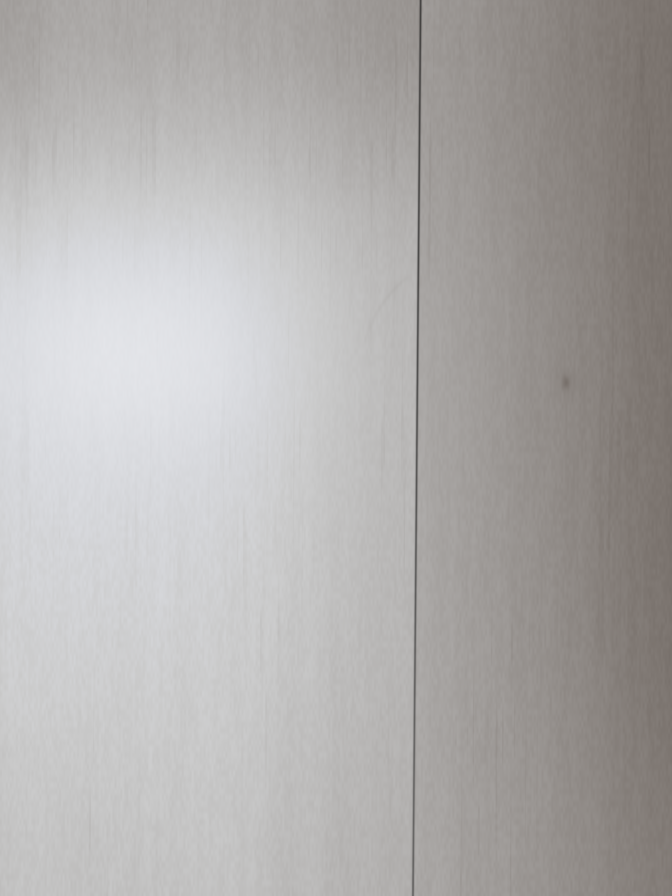
Reproduce this texture procedurally as a Shadertoy shader.

```glsl
// Two pale wood-grain panels meeting at a thin vertical seam, with a soft window glow.
const float SEAM_BOTTOM = 0.6145;
const float SEAM_TOP = 0.6260;
const float SEAM_WIDTH = 0.0017;
const float SEAM_DEPTH = 0.56;
const vec2 GLOW_CENTER = vec2(0.21, 0.625);
const vec2 GLOW_SIZE = vec2(0.29, 0.14);
const vec2 SHEEN_CENTER = vec2(0.14, 0.47);
const vec2 SHEEN_SIZE = vec2(0.50, 0.38);
const vec2 KNOT = vec2(0.842, 0.573);
const vec3 WARM_SHIFT = vec3(0.0, -0.028, -0.048);
const vec3 COOL_SHIFT = vec3(-0.004, 0.002, 0.018);
const float BROAD_GRAIN = 0.010;
const float FINE_GRAIN = 0.024;
const float PORE_DEPTH = 0.022;

float hash(vec2 p) {
    vec3 q = fract(vec3(p.xyx) * 0.1031);
    q += dot(q, q.yzx + 33.33);
    return fract((q.x + q.y) * q.z);
}

float valueNoise(vec2 p) {
    vec2 cell = floor(p), f = fract(p);
    f = f * f * (3.0 - 2.0 * f);
    float low = mix(hash(cell), hash(cell + vec2(1, 0)), f.x);
    float high = mix(hash(cell + vec2(0, 1)), hash(cell + vec2(1, 1)), f.x);
    return mix(low, high, f.y);
}

float gaussian(vec2 p, vec2 center, vec2 size) {
    vec2 d = (p - center) / size;
    return exp(-dot(d, d));
}

// Vertical fibres: broad bands, fine speckled threads and sparse dark pores
float woodGrain(vec2 p) {
    float bands = valueNoise(p * vec2(26.0, 0.9)) + valueNoise(p * vec2(64.0, 2.0) + 7.1) - 1.0;
    float threads = 0.5 * (valueNoise(p * vec2(190.0, 16.0) + 31.7) - 0.5);
    threads += valueNoise(p * vec2(340.0, 110.0) + 53.9) - 0.5;
    float pores = smoothstep(0.70, 0.95, valueNoise(p * vec2(230.0, 7.0) + 91.3));
    pores *= smoothstep(0.4, 0.75, valueNoise(p * vec2(16.0, 2.2) + 12.7));
    return BROAD_GRAIN * bands + FINE_GRAIN * threads - PORE_DEPTH * pores;
}

float leftPanel(vec2 p) {
    float light = 0.738 - 0.085 * smoothstep(0.70, 1.0, p.y);
    light -= 0.055 * smoothstep(0.30, 0.63, p.x);
    light -= 0.03 * smoothstep(0.12, 0.0, p.x) * smoothstep(0.65, 0.95, p.y);
    light += 0.095 * gaussian(p, SHEEN_CENTER, SHEEN_SIZE);
    return light + 0.072 * gaussian(p, GLOW_CENTER, GLOW_SIZE);
}

float rightPanel(vec2 p, float seam) {
    float across = (p.x - seam) / (1.0 - seam);
    float light = mix(0.672, 0.480, across);
    light -= 0.05 * smoothstep(0.6, 1.0, p.y) * (1.0 - 0.9 * across);
    return light + 0.03 * smoothstep(0.35, 0.0, p.y) * across;
}

void mainImage(out vec4 fragColor, in vec2 fragCoord) {
    vec2 uv = fragCoord / iResolution.xy;
    float pixel = 1.0 / iResolution.x;
    float seam = mix(SEAM_BOTTOM, SEAM_TOP, uv.y);
    float fromSeam = uv.x - seam;

    // Panel lighting
    float side = smoothstep(-pixel, pixel, fromSeam);
    float light = mix(leftPanel(uv), rightPanel(uv, seam), side);

    // Grain, washed out beneath the glow
    vec2 fibre = vec2(uv.x - 0.008 * uv.y, uv.y * 1.333);
    float washed = 1.0 - 0.65 * gaussian(uv, GLOW_CENTER, GLOW_SIZE * 1.4);
    light += woodGrain(fibre) * washed;

    // Small knot and faint curved scratch
    light -= 0.07 * gaussian(uv, KNOT, vec2(0.005, 0.007));
    light -= 0.02 * gaussian(uv, KNOT, vec2(0.016, 0.012));
    float along = clamp((uv.y - 0.61) / 0.085, 0.0, 1.0);
    float scratch = uv.x - mix(0.545, 0.612, along * along);
    float ends = smoothstep(0.0, 0.2, along) * (1.0 - smoothstep(0.85, 1.0, along));
    light -= 0.014 * ends * exp(-pow(scratch / 0.004, 2.0));

    // Warm shadows, cool highlights
    vec3 color = vec3(light);
    color += WARM_SHIFT * clamp((0.78 - light) / 0.29, 0.0, 1.0);
    color += COOL_SHIFT * smoothstep(0.78, 0.86, light);

    // Thin soft seam, fading toward the bottom
    float softWidth = max(SEAM_WIDTH, pixel * 0.6);
    float gap = exp(-pow(fromSeam / softWidth, 2.0));
    float depth = SEAM_DEPTH * mix(0.75, 1.0, smoothstep(0.1, 0.7, uv.y));
    color *= 1.0 - depth * gap;

    fragColor = vec4(clamp(color, 0.0, 1.0), 1.0);
}
```
